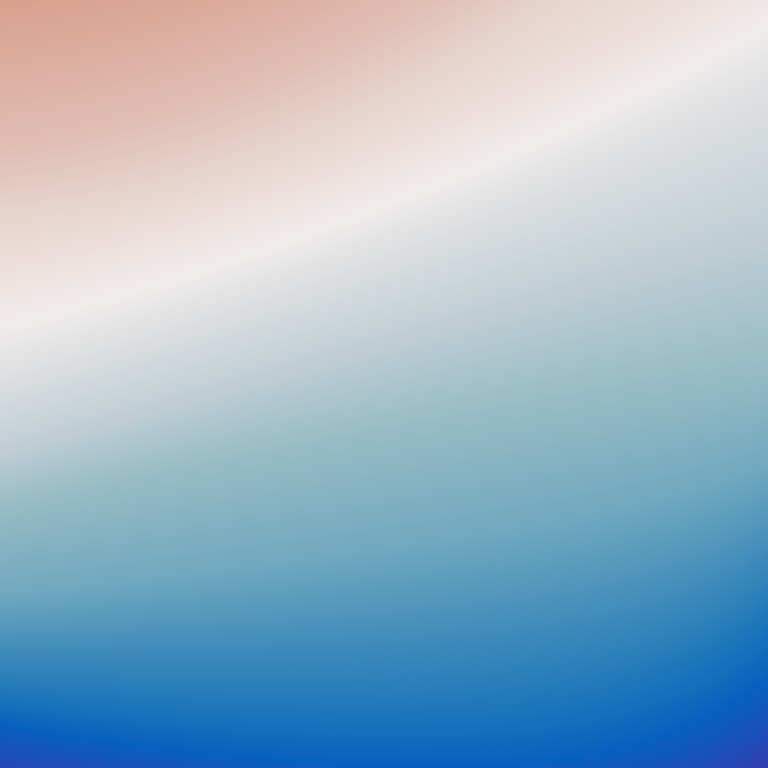
Write a Shadertoy shader that draws this background.

```glsl
// Draws a soft sky-like gradient of curved bands: blue below, a pale ridge, warm rose above.

const int BANDS = 14;

// Height of each band at the left edge, the middle and the right edge
const vec3 bandHeights[BANDS] = vec3[](
    vec3(-.02, -.11, -.10), vec3(.02, -.04, -.06), vec3(.056, 0., 0.),
    vec3(.10, .075, .09), vec3(.147, .154, .18), vec3(.225, .284, .36),
    vec3(.336, .435, .52), vec3(.408, .55, .69), vec3(.518, .68, .896),
    vec3(.575, .733, .967), vec3(.655, .805, 1.06), vec3(.715, .865, 1.22),
    vec3(.805, .97, 1.32), vec3(1., 1.15, 1.5));

// Colours from indigo through teal and pearl to rose
const vec3 bandColors[BANDS] = vec3[](
    vec3(.18, .25, .69), vec3(.11, .31, .73), vec3(.03, .377, .745),
    vec3(.125, .47, .73), vec3(.235, .54, .73), vec3(.44, .66, .745),
    vec3(.588, .733, .769), vec3(.745, .804, .827), vec3(.878, .882, .886),
    vec3(.941, .925, .922), vec3(.925, .871, .855), vec3(.902, .835, .804),
    vec3(.878, .745, .706), vec3(.847, .627, .557));

// Parabola through the three heights; low bands also curl up at the right edge
float bandHeight(vec3 heights, float x) {
    vec3 weights = vec3((2. * x - 1.) * (x - 1.), 4. * x * (1. - x), x * (2. * x - 1.));
    float curl = .115 * pow(x, 6.) * (1. - smoothstep(.05, .53, heights.z));
    return dot(heights, weights) + curl;
}

void mainImage(out vec4 fragColor, in vec2 fragCoord) {
    vec2 uv = fragCoord / iResolution.xy;

    // Blend upward from band to band
    vec3 color = bandColors[0];
    float lower = bandHeight(bandHeights[0], uv.x);
    for (int i = 1; i < BANDS; i++) {
        float upper = bandHeight(bandHeights[i], uv.x);
        float blend = clamp((uv.y - lower) / (upper - lower), 0., 1.);
        color = mix(color, bandColors[i], blend);
        lower = upper;
    }

    fragColor = vec4(color, 1.);
}
```
